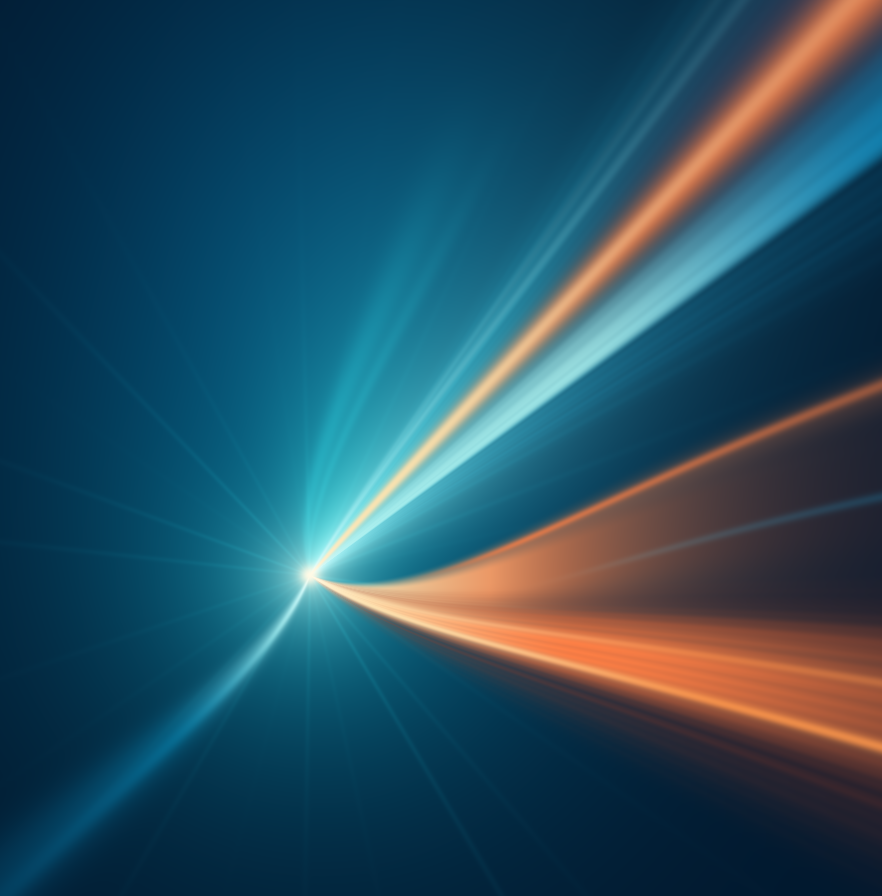
Reproduce this background procedurally as a WebGL 1 fragment shader.

```glsl
precision highp float;
// Light beams burst from one point: cyan and orange shafts over a deep navy field.
// Each beam is a soft band in polar angle, bent near the source, and is split
// into fine filaments by periodic gradient noise around the circle.
uniform vec2 u_resolution;

const float PI = 3.14159;
const float TAU = 6.28318;
const vec2 SOURCE = vec2(0.346, 0.358);
const vec3 NAVY = vec3(0.005, 0.09, 0.175);
const vec3 AZURE = vec3(0.02, 0.48, 0.68);
const vec3 TEAL = vec3(0.08, 0.66, 0.73);
const vec3 ICE = vec3(0.68, 0.95, 0.94);
const vec3 CREAM = vec3(1.0, 0.89, 0.68);
const vec3 ORANGE = vec3(1.0, 0.50, 0.27);
const vec3 EMBER = vec3(0.60, 0.23, 0.15);
const vec3 VIOLET = vec3(0.27, 0.25, 0.37);

float hash(float n) {
  return fract(sin(n * 127.1) * 4375.85);
}
// One-dimensional gradient noise that repeats after a whole period.
float gradientNoise(float x, float period) {
  float cell = floor(x);
  float f = x - cell;
  float g0 = hash(mod(cell, period)) * 2.0 - 1.0;
  float g1 = hash(mod(cell + 1.0, period)) * 2.0 - 1.0;
  return mix(g0 * f, g1 * (f - 1.0), f * f * f * (f * (f * 6.0 - 15.0) + 10.0));
}
// Filaments around the circle, about 0 to 1.
float filaments(float angle) {
  float turn = angle / TAU;
  float n = gradientNoise(turn * 140.0, 140.0) + 0.7 * gradientNoise(turn * 390.0, 390.0);
  return clamp(0.5 + 0.9 * n, 0.0, 1.0);
}
// polar = (radius, angle); removes the curl that beams have near the source.
float straighten(vec2 polar, float bend) {
  return polar.y - bend * exp(-6.0 * polar.x);
}
float ray(vec2 polar, float angle, float bend, float width) {
  float offset = mod(straighten(polar, bend) - angle + PI, TAU) - PI;
  float x = offset / (width + 0.002 / (polar.x + 0.01));
  return exp(-x * x);
}
float band(float angle, vec2 limits, vec2 softness) {
  return smoothstep(limits.x - softness.x, limits.x + softness.x, angle)
    * (1.0 - smoothstep(limits.y - softness.y, limits.y + softness.y, angle));
}
vec3 screen(vec3 base, vec3 light) {
  return 1.0 - (1.0 - base) * (1.0 - clamp(light, 0.0, 1.0));
}

vec3 backdrop(vec2 p, vec2 polar) {
  vec2 e = (p - vec2(0.39, 0.63)) * vec2(1.2, 0.95);
  vec3 c = NAVY + vec3(0.0, 0.17, 0.24) * exp(-5.5 * dot(e, e));
  c = screen(c, vec3(0.05, 0.50, 0.53) * exp(-7.0 * polar.x));
  c = screen(c, vec3(0.2, 0.72, 0.70) * ray(polar, 1.1, 0.0, 0.62) * exp(-4.0 * polar.x));
  return screen(c, ICE * 0.85 * ray(polar, 0.75, 0.0, 0.36) * exp(-4.8 * polar.x));
}
// Hair-thin rays scattered around the whole circle.
float scatteredRays(vec2 polar) {
  float sum = 0.0;
  for (int i = 0; i < 26; i++) {
    float k = float(i);
    float angle = (k + hash(k + 3.0)) * TAU / 26.0;
    float reach = mix(3.0, 7.0, hash(k + 41.0));
    sum += ray(polar, angle, 0.0, 0.005) * hash(k + 73.0) * exp(-reach * polar.x);
  }
  return sum;
}
vec3 coolBeams(vec3 c, vec2 polar) {
  float r = polar.x;
  float strands = filaments(polar.y);
  c = screen(c, TEAL * 0.2 * scatteredRays(polar));
  // Curved plume above and tail below the source
  float plume = 0.30 * ray(polar, 1.22, 0.57, 0.055) + 0.22 * ray(polar, 1.14, 0.5, 0.022);
  c = screen(c, TEAL * plume * (1.0 - smoothstep(0.15, 0.62, r)));
  float tail = 0.6 * ray(polar, -2.38, 0.39, 0.085) + 0.3 * ray(polar, -2.35, 0.39, 0.025);
  c = screen(c, mix(ICE, AZURE, smoothstep(0.03, 0.25, r)) * tail * exp(-2.0 * r));
  // Upper streaks and the blue veil under the main shaft
  float upper = band(polar.y, vec2(0.88, 0.98), vec2(0.05, 0.07));
  c = screen(c, mix(TEAL, AZURE, 0.5) * upper * (0.2 + 0.5 * strands) * exp(-0.9 * r));
  float streaks = ray(polar, 0.925, 0.1, 0.008) + 0.6 * ray(polar, 0.955, 0.1, 0.007);
  c = screen(c, ICE * 0.35 * streaks * exp(-1.6 * r));
  float veil = band(polar.y, vec2(0.53, 0.66), vec2(0.08, 0.02));
  c = screen(c, AZURE * veil * strands * 0.65 * exp(-0.9 * r));
  // Main shaft, crisp along its lower edge
  float shaft = band(polar.y, vec2(0.635, 0.735), vec2(0.014, 0.055));
  vec3 shaftColor = mix(ICE, vec3(0.06, 0.55, 0.75), smoothstep(0.35, 0.85, r));
  c = mix(c, shaftColor, shaft * (0.68 + 0.3 * strands));
  return screen(c, AZURE * 0.32 * ray(polar, 0.155, -0.9, 0.006) * smoothstep(0.2, 0.4, r));
}
vec3 warmBeams(vec3 c, vec2 polar) {
  float r = polar.x;
  float bent = straighten(polar, -0.3);
  float strands = filaments(bent);
  vec3 warm = mix(CREAM, ORANGE, smoothstep(0.0, 0.32, r));
  // Diagonal beam in a violet haze
  c = mix(c, VIOLET, 0.65 * ray(polar, 0.82, 0.0, 0.095) * smoothstep(0.3, 0.75, r));
  c = mix(c, mix(CREAM, ORANGE * 0.95, smoothstep(0.1, 0.55, r)), 0.85 * ray(polar, 0.81, 0.04, 0.037));
  c = mix(c, CREAM, 0.75 * ray(polar, 0.815, 0.04, 0.012) * exp(-1.3 * r));
  // Middle beam with its glowing underside
  float middle = band(straighten(polar, -0.72), vec2(-0.02, 0.32), vec2(0.15, 0.075));
  c = mix(c, mix(warm, EMBER, smoothstep(0.2, 0.7, r)), middle * min(0.92, 1.9 * exp(-3.6 * r)));
  float edge = 0.65 * ray(polar, 0.334, -0.735, 0.008) + 0.3 * ray(polar, 0.325, -0.735, 0.03);
  c = mix(c, ORANGE, edge * exp(-0.8 * r) * smoothstep(0.08, 0.25, r));
  // Lower fan: ember fringe, body, then two bright filaments
  float fringe = band(bent, vec2(-0.42, -0.07), vec2(0.13, 0.12));
  c = mix(c, EMBER, fringe * (0.35 + 0.45 * strands) * exp(-0.6 * r));
  float fan = band(bent, vec2(-0.31, -0.12), vec2(0.055, 0.09));
  c = mix(c, warm, fan * (0.85 + 0.2 * strands) * (1.0 - 0.55 * smoothstep(0.3, 0.75, r)));
  float lines = ray(polar, -0.287, -0.275, 0.008) + 0.45 * ray(polar, -0.18, -0.3, 0.006);
  return mix(c, mix(CREAM, vec3(1.0, 0.6, 0.3), smoothstep(0.1, 0.5, r)), 0.8 * min(lines, 1.0));
}

void main() {
  vec2 p = gl_FragCoord.xy / u_resolution.y;
  vec2 d = p - SOURCE;
  vec2 polar = vec2(length(d), atan(d.y, d.x + 0.00001));
  vec3 color = warmBeams(coolBeams(backdrop(p, polar), polar), polar);
  color = screen(color, vec3(0.75, 0.82, 0.7) * exp(-28.0 * polar.x));
  gl_FragColor = vec4(mix(color, vec3(1.0, 0.98, 0.9), exp(-9000.0 * dot(d, d))), 1.0);
}
```
